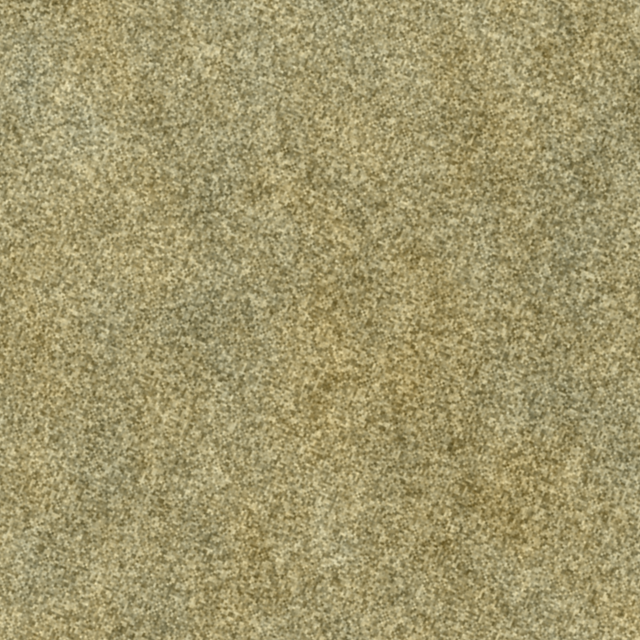
Write a Shadertoy shader that draws this texture.

```glsl
float hash(vec2 cell) {
    uvec2 q = uvec2(ivec2(cell) + 4096) * uvec2(1597334673u, 3812015801u);
    uint h = (q.x ^ q.y) * 1597334673u;
    h = (h ^ (h >> 15)) * 2246822519u;
    h ^= h >> 13;
    return float(h >> 8) / 16777216.0;
}

// Smooth value noise centred on zero
float noise(vec2 p) {
    vec2 cell = floor(p);
    vec2 w = smoothstep(0.0, 1.0, p - cell);
    float low = mix(hash(cell), hash(cell + vec2(1, 0)), w.x);
    float high = mix(hash(cell + vec2(0, 1)), hash(cell + vec2(1, 1)), w.x);
    return mix(low, high, w.y) - 0.5;
}

mat2 rotation(float angle) {
    float c = cos(angle), s = sin(angle);
    return mat2(c, s, -s, c);
}

// Soft patches, each octave turned a little to hide the grid
float clouds(vec2 p) {
    float sum = 0.0, weight = 1.0;
    for (int i = 0; i < 4; i++) {
        sum += weight * noise(p);
        p = rotation(0.3) * p * 2.0 + 17.3;
        weight *= 0.85;
    }
    return sum;
}

void mainImage(out vec4 fragColor, in vec2 fragCoord) {
    vec2 uv = fragCoord / iResolution.y;

    // Worn patches, taller than wide
    vec2 patchUv = rotation(-0.2) * uv * vec2(1.25, 0.8);
    float shade = clouds(patchUv * 5.0 + 3.7);
    float warmth = clouds(patchUv * 4.5 + 41.0);

    // Sandy grain in two sizes, with a few soft clumps
    float fine = noise(rotation(0.4) * uv * 280.0);
    float coarse = noise(rotation(1.1) * uv * 190.0 + 60.0);
    float clumps = noise(rotation(0.8) * uv * 70.0 + 90.0);
    float grainTint = noise(rotation(0.7) * uv * 240.0 + 130.0);

    float light = 0.33 * fine + 0.19 * coarse + 0.05 * clumps + 0.058 * shade;

    // Straw base, shifting between ochre and grey green
    vec3 straw = vec3(0.639, 0.599, 0.432);
    vec3 ochreShift = vec3(0.030, 0.003, -0.035);
    vec3 color = straw + light * vec3(1.0, 1.0, 0.97);
    color += ochreShift * (0.8 * warmth + 0.9 * grainTint);

    fragColor = vec4(clamp(color, 0.0, 1.0), 1.0);
}
```
